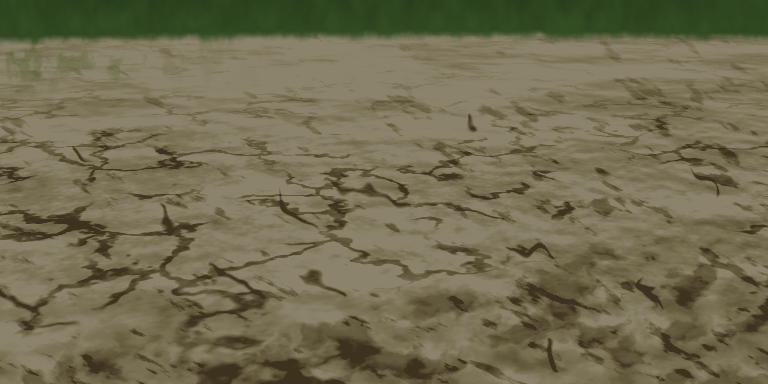
A Shadertoy shader for this texture:

```glsl
#define PALE vec3(0.545, 0.515, 0.42)
#define SOIL vec3(0.47, 0.435, 0.32)
#define SHADE vec3(0.385, 0.345, 0.23)
#define CRACK vec3(0.24, 0.195, 0.12)
#define GRASS vec3(0.19, 0.285, 0.13)
#define FIELD_EDGE 0.9
#define HORIZON 0.25
#define PLATE_SCALE 3.2
#define MAIN_CRACKS 12

float hash(vec2 p) {
    vec3 a = fract(vec3(p.xyx) * 0.1031);
    a += dot(a, a.yzx + 33.33);
    return fract((a.x + a.y) * a.z);
}

vec2 hash2(vec2 p) {
    return vec2(hash(p), hash(p + 57.3));
}

float noise(vec2 p) {
    vec2 i = floor(p), f = fract(p);
    f = f * f * (3.0 - 2.0 * f);
    return mix(mix(hash(i), hash(i + vec2(1, 0)), f.x),
               mix(hash(i + vec2(0, 1)), hash(i + 1.0), f.x), f.y);
}

// Lower gain softens the fine octaves
float fbm(vec2 p, float gain) {
    float sum = 0.0, amp = 1.0, total = 0.0;
    for (int i = 0; i < 5; i++) {
        sum += amp * noise(p);
        total += amp;
        amp *= gain;
        p = mat2(1.6, 1.2, -1.2, 1.6) * p + 7.1;
    }
    return sum / total;
}

// Distance to the nearest border between irregular plates
float plateEdge(vec2 p) {
    vec2 cell = floor(p), f = fract(p), nearest = vec2(0);
    float best = 9.0, edge = 9.0;
    for (int k = 0; k < 9; k++) {
        vec2 o = vec2(k % 3 - 1, k / 3 - 1);
        vec2 r = o + hash2(cell + o) - f;
        if (dot(r, r) < best) { best = dot(r, r); nearest = r; }
    }
    for (int k = 0; k < 25; k++) {
        vec2 o = vec2(k % 5 - 2, k / 5 - 2);
        vec2 r = o + hash2(cell + o) - f, side = r - nearest;
        if (dot(side, side) > 1e-4)
            edge = min(edge, dot(0.5 * (r + nearest), normalize(side)));
    }
    return edge;
}

// Tapered dark stroke from s.xy to s.zw
float stroke(vec2 p, vec4 s, float width, float blur) {
    vec2 d = s.zw - s.xy;
    float h = clamp(dot(p - s.xy, d) / dot(d, d), 0.0, 1.0);
    float w = width * (0.35 + 2.6 * h * (1.0 - h));
    return 1.0 - smoothstep(w - blur, w + blur, length(p - s.xy - d * h));
}

float mainCracks(vec2 p) {
    vec4 s[MAIN_CRACKS] = vec4[MAIN_CRACKS](
        vec4(0.72, 0.505, 0.83, 0.396), vec4(0.83, 0.53, 1.07, 0.464),
        vec4(0.53, 0.297, 0.69, 0.23), vec4(1.32, 0.355, 1.43, 0.345),
        vec4(0.79, 0.297, 0.885, 0.224), vec4(0.0, 0.25, 0.08, 0.18),
        vec4(0.41, 0.466, 0.45, 0.396), vec4(1.81, 0.557, 1.875, 0.51),
        vec4(1.667, 0.27, 1.73, 0.206), vec4(1.21, 0.693, 1.25, 0.66),
        vec4(1.42, 0.115, 1.458, 0.05), vec4(0.2, 0.628, 0.224, 0.59));
    vec2 wobble = vec2(noise(p * 24.0), noise(p * 27.0 + 9.0)) - 0.5;
    float dark = 0.0;
    for (int i = 0; i < MAIN_CRACKS; i++)
        dark = max(dark, stroke(p + wobble * 0.045, s[i], 0.008, 0.006));
    return dark;
}

void mainImage(out vec4 fragColor, in vec2 fragCoord) {
    vec2 p = fragCoord / iResolution.xy * vec2(2, 1);
    float z = 1.0 / (1.0 - p.y + HORIZON);
    vec2 ground = vec2(p.x - 1.0, 2.4) * z;
    float far = smoothstep(0.5, 0.88, p.y);
    float near = 1.0 - smoothstep(0.05, 0.3, p.y);
    float gain = mix(0.72, 0.42, max(far, near * 0.6));

    // Broad tone and raking light on the soil
    float height = fbm(ground * 5.0, gain);
    float relief = height - fbm(ground * 5.0 + vec2(0.1, 0.3), gain);
    float tone = 0.76 + 0.06 * far + 0.55 * (fbm(ground * 2.2 + 3.0, 0.5) - 0.5);
    tone += relief * mix(0.9, 0.45, far);
    tone -= 0.1 * smoothstep(0.45, 0.0, p.y) + 0.06 * smoothstep(1.2, 2.0, p.x);

    // Broken network of plate cracks
    vec2 warp = vec2(fbm(ground * 4.0, 0.6), fbm(ground * 4.0 + 17.0, 0.6)) - 0.5;
    float edge = plateEdge(ground * PLATE_SCALE + warp * 1.3);
    float gaps = smoothstep(0.4, 0.65, noise(ground * 5.0 + 31.0));
    float width = 0.065 * gaps;
    float soft = 0.03 + 0.06 * max(far, near);
    float crack = (1.0 - smoothstep(width - soft, width + soft, edge)) * gaps;
    tone -= crack * 0.6 * (1.0 - 0.85 * far);

    // Slanted flecks, denser towards the right
    vec2 slant = vec2(p.x + p.y * 0.6, p.y + p.x * 0.25);
    float fleck = fbm(slant * vec2(19, 36), 0.5);
    float sparse = 0.67 - 0.06 * smoothstep(0.7, 1.9, p.x);
    tone -= 0.5 * smoothstep(sparse, sparse + 0.13, fleck) * (1.0 - 0.6 * far);

    // Rough clods rising along the lower right
    float rise = 0.07 + 0.08 * p.x + 0.06 * p.x * p.x;
    float clods = 1.0 - smoothstep(rise - 0.08, rise + 0.06, p.y + 0.1 * (height - 0.5));
    vec2 lump = p * vec2(11, 15) + warp * 1.2;
    float bump = fbm(lump, 0.5);
    float lit = bump - fbm(lump + vec2(0.15, 0.5), 0.5);
    tone += clods * (lit * 0.8 - 0.55 * smoothstep(0.51, 0.7, bump));
    tone -= 0.75 * mainCracks(p);

    vec3 color = mix(CRACK, SHADE, smoothstep(0.0, 0.36, tone));
    color = mix(color, SOIL, smoothstep(0.34, 0.62, tone));
    color = mix(color, PALE, smoothstep(0.58, 0.88, tone));

    // Soft grass band with stray green along its border
    float tuft = fbm(p * vec2(30, 18), 0.5) - 0.5;
    float border = FIELD_EDGE + 0.012 * sin(p.x * 1.6 - 0.3) - 0.005;
    float stray = smoothstep(0.7, 0.9, p.y) * smoothstep(0.8, 0.1, p.x);
    color = mix(color, vec3(0.34, 0.38, 0.2), stray * smoothstep(0.05, 0.25, tuft) * 0.6);
    float grass = smoothstep(-0.014, 0.016, p.y - border + tuft * 0.025);
    vec3 blades = GRASS * (1.0 + 0.25 * tuft - 0.08 * smoothstep(0.92, 1.0, p.y));
    color = mix(color, blades, grass);

    fragColor = vec4(color, 1.0);
}
```
